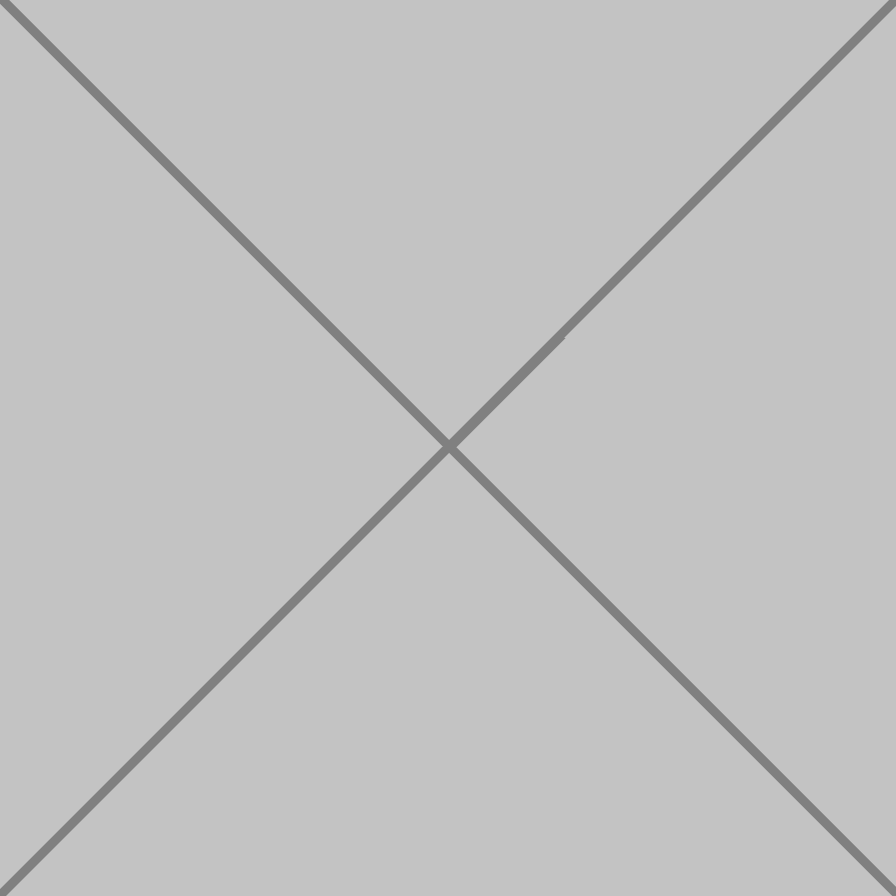
This background is drawn by a WebGL 2 fragment shader. Its source:

```glsl
#version 300 es
precision highp float;

uniform vec2 u_resolution;
out vec4 fragColor;

const vec3 PAPER_GREY = vec3(0.765);
const vec3 LINE_GREY = vec3(0.5);
const float HALF_WIDTH = 0.0051;

// Signed distance to an endless line through a point, positive on its right
float lineDistance(vec2 p, vec2 through, vec2 direction) {
    vec2 d = normalize(direction);
    return dot(p - through, vec2(d.y, -d.x));
}

// Signed distance to a bar with square ends
float barDistance(vec2 p, vec2 a, vec2 b, float halfWidth) {
    vec2 axis = normalize(b - a);
    vec2 q = p - 0.5 * (a + b);
    vec2 local = vec2(dot(q, axis), dot(q, vec2(axis.y, -axis.x)));
    vec2 e = abs(local) - vec2(0.5 * length(b - a), halfWidth);
    return length(max(e, 0.0)) + min(max(e.x, e.y), 0.0);
}

// Smooth coverage of a shape over one pixel
float coverage(float distanceToEdge, float pixel) {
    return clamp(0.5 - distanceToEdge / pixel, 0.0, 1.0);
}

void main() {
    float unit = min(u_resolution.x, u_resolution.y);
    vec2 p = gl_FragCoord.xy / u_resolution;
    float pixel = 1.0 / unit;
    vec2 crossing = vec2(0.5013, 0.5018);

    // Two diagonals
    float falling = abs(lineDistance(p, crossing, vec2(1.0, -1.0))) - HALF_WIDTH;
    float rising = abs(lineDistance(p, crossing, vec2(1.0))) - HALF_WIDTH;

    // Slightly thicker stretch on the lower right of the rising diagonal
    vec2 shift = vec2(0.0009, -0.0009);
    float thicker = barDistance(p, crossing + shift, vec2(0.6265, 0.627) + shift, HALF_WIDTH);

    float shape = min(min(falling, rising), thicker);
    fragColor = vec4(mix(PAPER_GREY, LINE_GREY, coverage(shape, pixel)), 1.0);
}
```
